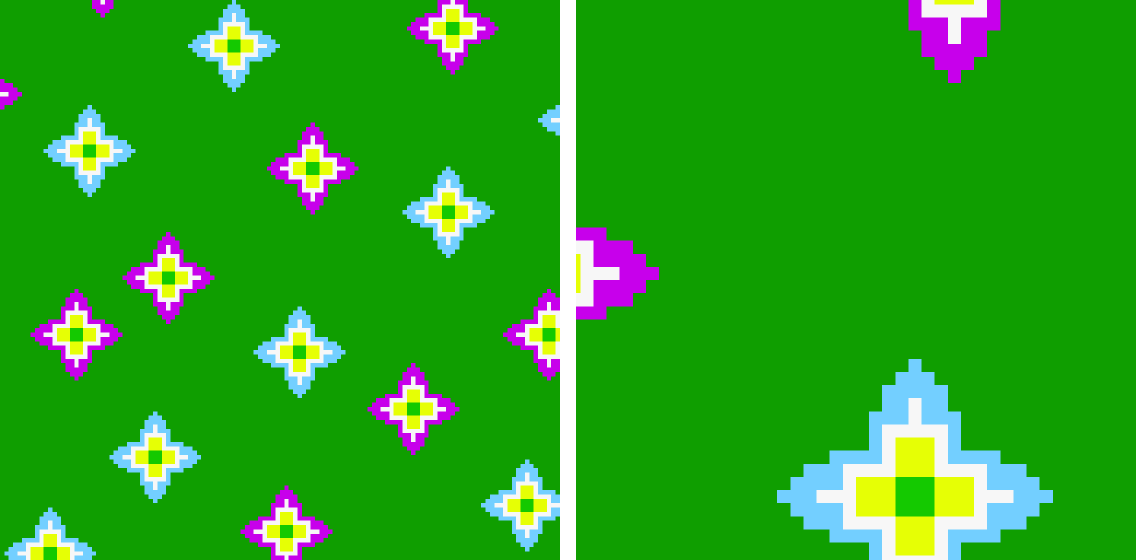
Left, the full canvas; right, a detail of the centre.
This pattern is drawn by a Shadertoy shader. Its source:

```glsl
const float GRID = 128.0;               // mosaic squares along the canvas height
const vec2 ORIGIN = vec2(44.0, 70.0);   // lattice origin, in squares
const vec2 ALONG = vec2(30.0, 23.0);    // step between flowers of one diagonal row
const vec2 ACROSS = vec2(27.0, -20.0);  // step between neighbouring rows
const float JITTER = 6.0;               // largest random shift, in squares
const float PETAL_LENGTH = 10.0;
const float PETAL_WIDTH = 3.0;
const float PETAL_TAPER = 1.5;
const int SAMPLES = 2;                  // antialiasing samples per axis

const vec3 GRASS = vec3(0.06, 0.62, 0.00);
const vec3 WHITE = vec3(0.97, 0.97, 0.97);
const vec3 SKY = vec3(0.45, 0.81, 1.00);
const vec3 PURPLE = vec3(0.78, 0.00, 0.92);
const vec3 YELLOW = vec3(0.90, 1.00, 0.02);
const vec3 HEART = vec3(0.08, 0.79, 0.00);

vec2 hash22(vec2 p) {
    vec2 q = vec2(dot(p, vec2(127.1, 311.7)), dot(p, vec2(269.5, 183.3)));
    return fract(sin(q) * 43758.5453);
}

// True inside a plus sign; far and near are the larger and smaller offsets
bool inPlus(float far, float near, float reach, float halfWidth) {
    return far < reach + 0.5 && near < halfWidth + 0.5;
}

// Paints one four-petalled flower over the given colour
vec3 paintFlower(vec3 color, vec2 offset, vec3 petalColor) {
    vec2 a = abs(offset);
    float far = max(a.x, a.y);
    float near = min(a.x, a.y);
    if (far > PETAL_LENGTH + 0.5) return color;

    float halfWidth = min(PETAL_WIDTH, floor(PETAL_TAPER * sqrt(max(PETAL_LENGTH - far, 0.0))));
    if (near < halfWidth + 0.5) color = petalColor;
    if (inPlus(far, near, 5.0, 2.0) || inPlus(far, near, 7.0, 0.0)) color = WHITE;
    if (inPlus(far, near, 4.0, 1.0)) color = YELLOW;
    if (inPlus(far, near, 1.0, 1.0)) color = HEART;
    return color;
}

// Colour of one mosaic square: jittered skew lattice, rows alternate in colour
vec3 meadow(vec2 square) {
    mat2 lattice = mat2(ALONG, ACROSS);
    vec2 nearest = round(inverse(lattice) * (square - ORIGIN));
    vec3 color = GRASS;
    for (int j = -1; j <= 1; j++) {
        for (int i = -1; i <= 1; i++) {
            vec2 id = nearest + vec2(i, j);
            vec2 shift = (hash22(id) * 2.0 - 1.0) * JITTER;
            vec2 center = round(ORIGIN + lattice * id + shift);
            vec3 petalColor = mod(id.y, 2.0) < 0.5 ? PURPLE : SKY;
            color = paintFlower(color, square - center, petalColor);
        }
    }
    return color;
}

void mainImage(out vec4 fragColor, in vec2 fragCoord) {
    // Average several samples per pixel for smooth edges at any size
    vec3 sum = vec3(0.0);
    for (int j = 0; j < SAMPLES; j++) {
        for (int i = 0; i < SAMPLES; i++) {
            vec2 subpixel = (vec2(i, j) + 0.5) / float(SAMPLES) - 0.5;
            vec2 uv = (fragCoord + subpixel) / iResolution.y;
            sum += meadow(floor(uv * GRID));
        }
    }
    fragColor = vec4(sum / float(SAMPLES * SAMPLES), 1.0);
}
```
